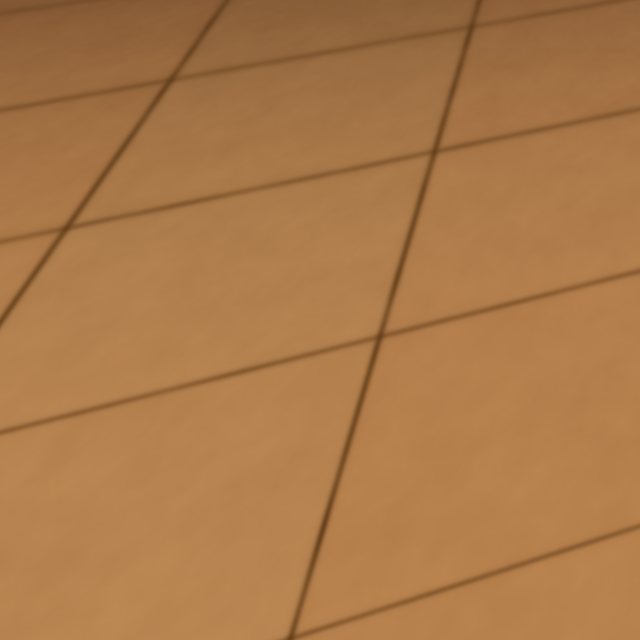
This texture is drawn by a Shadertoy shader. Its source:

```glsl
// Warm tan floor tiles seen in steep perspective, with thin brown joints.
// Each canvas point is projected back onto the floor plane, where a unit grid
// gives the joints; gradient noise mottles the glaze and wears the joints.

// Floor to canvas projection: column axis, row axis, origin (homogeneous)
const mat3 FLOOR_TO_CANVAS = mat3(
    0.4896,  0.1472,  0.0730,
   -0.1680, -0.3191, -0.1622,
    0.2474,  0.8111,  0.9270);

const vec3 TILE_COLOR   = vec3(0.722, 0.522, 0.318);
const vec3 WARM_SHIFT   = vec3(0.004, -0.010, -0.009);
const vec3 JOINT_COLOR  = vec3(0.345, 0.205, 0.065);
const vec3 FAR_DARKENING = vec3(0.190, 0.150, 0.095);
const float FADE_RATE   = 4.2;                  // how fast the far shade lifts
const float SHADE_TILT  = 0.07;                 // far shade is deeper at left
const vec2 JOINT_RADIUS = vec2(0.0056, 0.0050); // column, row joints
const vec2 JOINT_NEAR   = vec2(0.66, 0.42);     // joint strength, near
const vec2 JOINT_FAR    = vec2(0.46, 0.20);     // joint strength, far
const float JOINT_WEAR  = 0.40;
const float HALO_SCALE  = 2.2;
const float HALO_STRENGTH = 0.05;
const float MOTTLE      = 0.024;
const float TILE_VARIATION = 0.008;

float hash(vec2 p) {
    vec3 q = fract(vec3(p.xyx) * 0.1031);
    q += dot(q, q.yzx + 33.33);
    return fract((q.x + q.y) * q.z);
}

// Slope of a random unit gradient at a lattice corner
float cornerSlope(vec2 cell, vec2 offset) {
    float angle = 6.2832 * hash(cell);
    return dot(vec2(cos(angle), sin(angle)), offset);
}

float gradientNoise(vec2 p) {
    vec2 i = floor(p), f = p - i;
    vec2 s = f * f * f * (f * (f * 6.0 - 15.0) + 10.0);
    vec2 e = vec2(1.0, 0.0);
    return mix(mix(cornerSlope(i, f), cornerSlope(i + e, f - e), s.x),
               mix(cornerSlope(i + e.yx, f - e.yx),
                   cornerSlope(i + e.xx, f - e.xx), s.x), s.y);
}

float fbm(vec2 p) {
    float sum = 0.0, amplitude = 0.6;
    for (int octave = 0; octave < 4; octave++) {
        sum += amplitude * gradientNoise(p);
        p = mat2(1.6, 1.2, -1.2, 1.6) * p + 7.3;
        amplitude *= 0.55;
    }
    return sum;
}

// Distance to the nearest column and row joint, in canvas heights
vec2 jointDistance(vec2 grid) {
    vec2 dx = dFdx(grid), dy = dFdy(grid);
    vec2 slope = sqrt(dx * dx + dy * dy) * iResolution.y;
    return abs(fract(grid + 0.5) - 0.5) / slope;
}

void mainImage(out vec4 fragColor, in vec2 fragCoord) {
    vec2 canvas = fragCoord / iResolution.xy;
    vec3 projected = inverse(FLOOR_TO_CANVAS) * vec3(canvas, 1.0);
    vec2 grid = projected.xy / projected.z;
    vec2 tile = floor(grid);

    // Tile body: warmer alternate columns, slight change from tile to tile
    float warmth = 0.75 * mod(tile.x, 2.0) + 0.25 * hash(tile + 40.0);
    vec3 color = TILE_COLOR + WARM_SHIFT * warmth;
    color += TILE_VARIATION * (hash(tile + 11.0) - 0.5);

    // Soft blotches plus finer streaks in the glaze
    float blotches = fbm(grid * vec2(5.0, 4.0) + tile * 5.7);
    float streaks = fbm(grid * vec2(16.0, 10.0) + 20.0);
    color += MOTTLE * (blotches + 0.6 * streaks) * vec3(1.0, 0.95, 0.8);

    // Light falls off toward the far edge
    float nearness = max(1.0 - canvas.y + SHADE_TILT * (canvas.x - 0.5), -0.05);
    float farShade = exp(-FADE_RATE * nearness);
    color -= FAR_DARKENING * farShade;

    // Joints: soft core and faint halo, worn along their length
    vec2 d = jointDistance(grid) / JOINT_RADIUS;
    vec2 core = exp(-d * d);
    vec2 halo = HALO_STRENGTH * exp(-d * d / (HALO_SCALE * HALO_SCALE));
    float wear = 1.0 + JOINT_WEAR * gradientNoise(grid * 5.0 + 3.0);
    vec2 strength = mix(JOINT_NEAR, JOINT_FAR, farShade) * wear;
    vec2 joint = clamp(core * strength + halo, 0.0, 0.95);
    float cover = 1.0 - (1.0 - joint.x) * (1.0 - joint.y);
    color = mix(color, JOINT_COLOR * (1.0 - 0.15 * farShade), cover);

    fragColor = vec4(clamp(color, 0.0, 1.0), 1.0);
}
```
